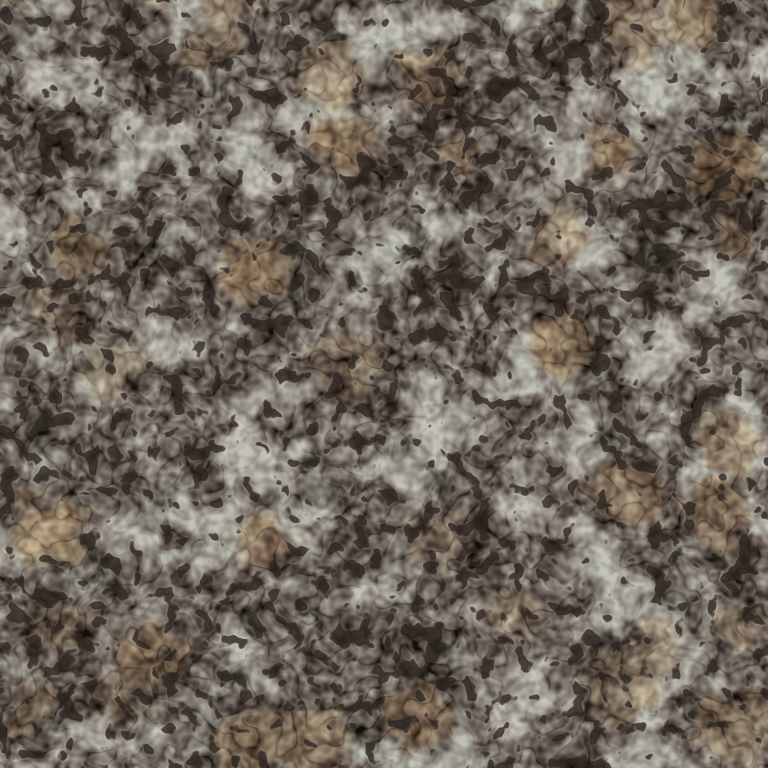
A WebGL 1 fragment shader for this texture:

```glsl
precision highp float;
uniform vec2 u_resolution;

#define CLUMP_SCALE 7.0
#define GRAIN_SCALE 28.0
#define FINE_SCALE 60.0
#define SPECK_SCALE 44.0
#define STONE_SCALE 8.0
#define STONE_SHARE 0.45
#define BASE_TONE 0.435
#define SPECK_LEVEL 0.23
#define DARK vec3(0.17, 0.14, 0.12)
#define MIDDLE vec3(0.42, 0.385, 0.355)
#define LIGHT vec3(0.65, 0.64, 0.60)
#define TAN_TINT vec3(1.12, 0.99, 0.82)

vec2 hash2(vec2 p) {
  vec3 q = fract(p.xyx * vec3(0.1031, 0.1030, 0.0973));
  q += dot(q, q.yzx + 33.33);
  return fract((q.xx + q.yz) * q.zy);
}

float cornerSlope(vec2 cell, vec2 corner, vec2 f) {
  float angle = 6.2832 * hash2(cell + corner).x;
  return dot(vec2(cos(angle), sin(angle)), f - corner);
}

float gradientNoise(vec2 p) {
  vec2 cell = floor(p);
  vec2 f = p - cell;
  vec2 w = f * f * f * (f * (f * 6.0 - 15.0) + 10.0);
  float low = mix(cornerSlope(cell, vec2(0.0), f), cornerSlope(cell, vec2(1.0, 0.0), f), w.x);
  float high = mix(cornerSlope(cell, vec2(0.0, 1.0), f), cornerSlope(cell, vec2(1.0), f), w.x);
  return mix(low, high, w.y);
}

// Each layer is turned and shifted so that the lattices do not line up.
float layer(vec2 p, float scale, float seed) {
  float c = cos(seed);
  float s = sin(seed);
  return gradientNoise(mat2(c, s, -s, c) * p * scale + seed * vec2(17.3, 9.1) + 150.0);
}

// Rounded tan stones: x is coverage, y is the dark broken rim.
vec2 stones(vec2 p) {
  vec2 q = p * STONE_SCALE;
  q += 0.22 * vec2(layer(p, 26.0, 1.3), layer(p, 26.0, 2.9));
  vec2 home = floor(q);
  vec2 result = vec2(0.0);
  for (int j = -1; j <= 1; j++) {
    for (int i = -1; i <= 1; i++) {
      vec2 cell = home + vec2(float(i), float(j));
      vec2 center = cell + 0.15 + 0.7 * hash2(cell + 31.0);
      vec2 traits = hash2(cell + 77.0);
      float radius = mix(0.24, 0.46, traits.y);
      float d = length((q - center) * vec2(1.0, 0.8 + 0.4 * traits.y)) - radius;
      float present = step(traits.x, STONE_SHARE);
      float strength = present * mix(1.0, 0.4, traits.x / STONE_SHARE);
      float body = strength * (1.0 - smoothstep(-0.12, 0.06, d));
      float rim = strength * (1.0 - smoothstep(0.0, 0.09, abs(d - 0.03)));
      result = max(result, vec2(body, rim));
    }
  }
  return result;
}

void main() {
  vec2 p = gl_FragCoord.xy / min(u_resolution.x, u_resolution.y);
  p += 0.008 * vec2(layer(p, 21.0, 0.4), layer(p, 21.0, 3.7));

  float clump = layer(p, CLUMP_SCALE, 0.8);
  float patches = layer(p, CLUMP_SCALE * 1.9, 2.1);
  float grain = layer(p, GRAIN_SCALE, 4.2);
  float fine = layer(p, FINE_SCALE, 5.3);
  float dust = layer(p, FINE_SCALE * 1.85, 1.7);
  vec2 stone = stones(p);

  // Pale crystals are flatter than the mottled ground around them.
  float crystal = smoothstep(0.04, 0.3, 0.8 * clump + 0.6 * patches + 0.5 * grain);
  crystal *= 1.0 - stone.x;
  float mottling = 0.21 * grain + 0.29 * fine + 0.22 * dust;
  float tone = BASE_TONE + 0.14 * clump + 0.18 * patches;
  tone += mottling * (1.0 - 0.25 * crystal - 0.3 * stone.x) + 0.13 * crystal;

  // Thin dark seams between grains.
  float seam = 1.0 - smoothstep(0.0, 0.12, abs(layer(p, 31.0, 6.1) + 0.3 * fine));
  tone -= 0.12 * seam * (1.0 - 0.6 * crystal) + 0.06 * stone.y;

  // Black mica: small specks that gather into ragged clusters.
  float mica = layer(p, SPECK_SCALE, 3.1) + 0.35 * dust - 0.3 * patches - 0.25 * clump;
  mica -= 0.16 * stone.x;
  float speck = smoothstep(SPECK_LEVEL - 0.07, SPECK_LEVEL + 0.09, mica);
  tone = mix(tone, 0.13, 0.78 * speck);

  // Tone to mineral colour.
  float t = (tone - 0.39) / 0.247;
  vec3 color = MIDDLE + min(t, 0.0) * (MIDDLE - DARK) + max(t, 0.0) * (LIGHT - MIDDLE);
  color *= mix(vec3(1.0), TAN_TINT, 0.85 * stone.x * (1.0 - speck));
  color += vec3(0.012, -0.003, -0.008) * layer(p, 16.0, 5.9);
  gl_FragColor = vec4(clamp(color, 0.06, 0.76), 1.0);
}
```
